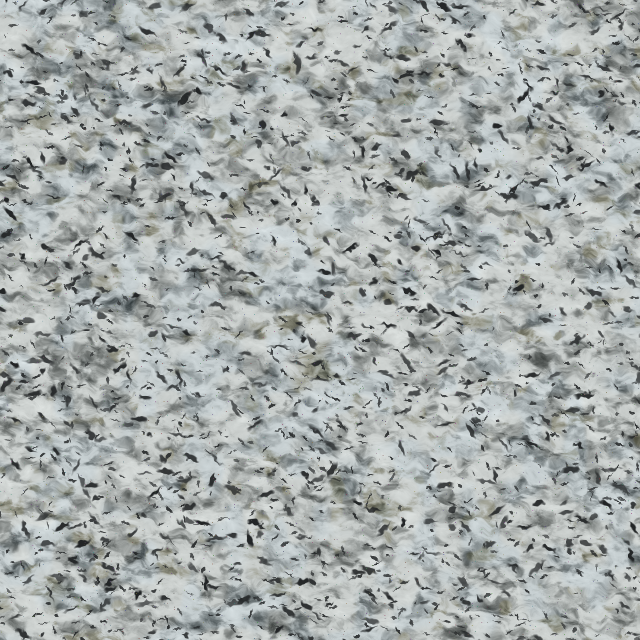
Reproduce this texture procedurally as a Shadertoy shader.

```glsl
// Pale grey granite: soft feldspar grains and smoky quartz patches from noise,
// with clustered black mica flakes scattered by jittered cell grids.
// The whole fabric is stretched along a grain that dips slightly to the right.

float hash(vec2 p) {
    vec3 q = fract(p.xyx * 0.1031);
    q += dot(q, q.yzx + 33.33);
    return fract((q.x + q.y) * q.z);
}

vec2 hash2(vec2 p) {
    return vec2(hash(p + 17.3), hash(p + 91.7));
}

mat2 rotation(float angle) {
    float c = cos(angle), s = sin(angle);
    return mat2(c, s, -s, c);
}

float noise(vec2 p) {
    vec2 cell = floor(p), f = fract(p);
    f = f * f * (3.0 - 2.0 * f);
    return mix(mix(hash(cell), hash(cell + vec2(1, 0)), f.x),
               mix(hash(cell + vec2(0, 1)), hash(cell + vec2(1, 1)), f.x), f.y);
}

float fbm(vec2 p) {
    float sum = 0.0, weight = 0.53;
    for (int i = 0; i < 4; i++) {
        sum += weight * noise(p);
        p = rotation(0.5) * p * 2.03 + 7.1;
        weight *= 0.5;
    }
    return sum;
}

// Random tone per grain, blended softly across the boundaries
float grains(vec2 p) {
    vec2 cell = floor(p);
    float sum = 0.0, total = 0.0;
    for (int y = -1; y <= 1; y++)
    for (int x = -1; x <= 1; x++) {
        vec2 id = cell + vec2(x, y);
        vec2 d = id + hash2(id) - p;
        float weight = exp(-12.0 * dot(d, d));
        sum += weight * hash(id + 5.9);
        total += weight;
    }
    return sum / total;
}

// Coverage of ragged elongated flakes, denser where the cluster noise is high
float flakes(vec2 uv, float scale, float density, float seed) {
    vec2 p = uv * scale + seed;
    vec2 ragged = p + 0.22 * (vec2(noise(p * 5.0), noise(p * 5.0 + 40.0)) - 0.5);
    vec2 cell = floor(p);
    float cover = 0.0;
    for (int y = -1; y <= 1; y++)
    for (int x = -1; x <= 1; x++) {
        vec2 id = cell + vec2(x, y);
        vec2 center = id + hash2(id);
        float cluster = noise((center - seed) / scale * 17.0);
        if (hash(id + 3.1) > density * (0.25 + 1.5 * cluster)) continue;
        float spread = hash(id + 8.2) + hash(id + 12.6) + hash(id + 23.4) - 1.5;
        vec2 d = rotation(0.25 + 1.3 * spread) * (ragged - center);
        vec2 size = vec2(mix(0.18, 0.5, hash(id + 31.0)), mix(0.06, 0.15, hash(id + 47.0)));
        float edge = (length(d / size) - 1.0) * size.y;
        float strength = mix(0.65, 1.0, hash(id + 63.0));
        cover = max(cover, strength * smoothstep(0.05, -0.045, edge));
    }
    return cover;
}

// Tiny coloured mineral specks: colour in rgb, coverage in a
vec4 specks(vec2 uv) {
    vec2 p = uv * 200.0, id = floor(p);
    float d = length(fract(p) - 0.25 - 0.5 * hash2(id));
    float cover = step(hash(id + 2.7), 0.06) * smoothstep(0.26, 0.04, d);
    vec3 color = 0.2 + 0.4 * vec3(hash(id + 11.0), hash(id + 22.0), hash(id + 33.0));
    return vec4(color, 0.6 * cover);
}

void mainImage(out vec4 fragColor, in vec2 fragCoord) {
    vec2 uv = fragCoord / iResolution.y;
    vec2 warp = vec2(noise(uv * 60.0), noise(uv * 60.0 + 31.0)) - 0.5;
    vec2 fabric = rotation(0.15) * (uv + 0.012 * warp) * vec2(0.7, 1.15);

    // Pale body: grains, mottling and fine texture
    float tone = 0.765;
    tone += 0.24 * (grains(fabric * 48.0) - 0.5);
    tone += 0.48 * (fbm(fabric * 52.0 + 9.0) - 0.5);
    tone += 0.26 * (fbm(fabric * 170.0 + 3.0) - 0.5);
    tone += 0.08 * (noise(uv * 6.0) - 0.5);

    // Smoky grey patches gather where the flakes do
    float cluster = noise(uv * 17.0);
    float smoke = smoothstep(0.5, 0.76, fbm(fabric * 65.0 + 60.0) + 0.12 * (cluster - 0.5));
    tone -= 0.25 * smoke;
    tone = min(tone, 0.79 + 0.3 * (tone - 0.79));

    // Cool tint overall, with occasional warm brown-grey stains
    float stain = smoothstep(0.66, 0.82, noise(uv * 38.0 + 80.0)) * smoothstep(0.82, 0.55, tone);
    float blue = smoothstep(0.45, 0.75, noise(uv * 30.0 + 20.0));
    vec3 color = tone + vec3(-0.009, 0.009, 0.001);
    color += 0.016 * blue * vec3(-1.0, 0.0, 1.0);
    color += stain * vec3(0.015, 0.0, -0.05);

    // Mica flakes in two sizes, then the specks
    float mica = max(flakes(uv, 35.0, 0.36, 0.0), 0.9 * flakes(uv, 66.0, 0.26, 130.0));
    color = mix(color, vec3(0.13, 0.14, 0.145), mica);
    vec4 speck = specks(uv);
    color = mix(color, speck.rgb, speck.a);

    fragColor = vec4(clamp(color, 0.0, 1.0), 1.0);
}
```
